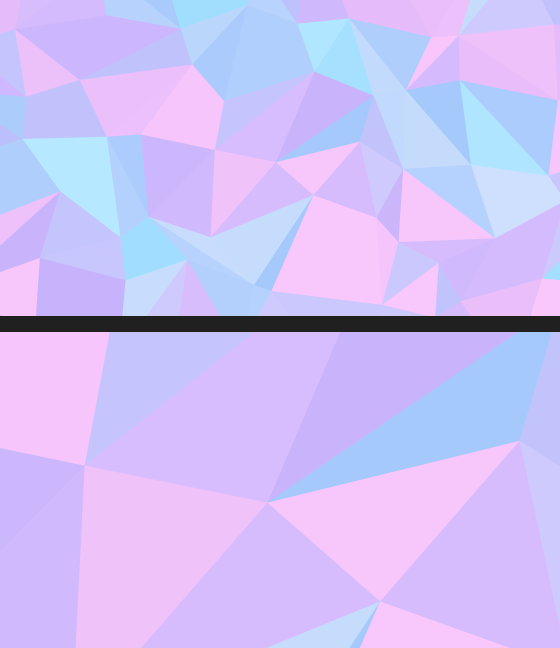
Top: the whole. Bottom: its middle third, enlarged.
Write a WebGL 2 fragment shader that draws this background.

```glsl
#version 300 es
precision highp float;

uniform vec2 u_resolution;
out vec4 fragColor;

const float ROWS = 5.0;          // mesh cells per canvas height
const float JITTER = 0.84;       // corner displacement, in cells
const float MERGE_CHANCE = 0.3;  // share of cells drawn as one facet
const float COLOR_SCATTER = 0.4; // randomness against the broad bands
const vec2 MESH_OFFSET = vec2(0.37, 0.43);

// Palette from cool to warm, with the area share of each colour
const vec3 PALETTE[6] = vec3[6](
  vec3(0.67, 0.89, 1.00),
  vec3(0.69, 0.81, 0.99),
  vec3(0.77, 0.86, 0.99),
  vec3(0.77, 0.77, 0.99),
  vec3(0.81, 0.72, 0.99),
  vec3(0.94, 0.76, 0.98));
const float SHARE[6] = float[6](0.14, 0.14, 0.10, 0.20, 0.12, 0.30);

// Integer hash: three values in 0..1
vec3 hash3(ivec3 key) {
  uvec3 h = uvec3(key) * 1664525u + 1013904223u;
  for (int i = 0; i < 2; i++) {
    h.x += h.y * h.z;
    h.y += h.z * h.x;
    h.z += h.x * h.y;
    h ^= h >> 16u;
  }
  return vec3(h & 0xffffu) / 65535.0;
}

float cross2(vec2 a, vec2 b) {
  return a.x * b.y - a.y * b.x;
}

float doubleArea(vec2 a, vec2 b, vec2 c) {
  return cross2(b - a, c - a);
}

// Signed distance to an edge, positive on its left
float edgeDistance(vec2 p, vec2 a, vec2 b) {
  return cross2(b - a, p - a) / length(b - a);
}

// Smooth coverage of a counter-clockwise triangle
float coverage(vec2 p, vec2 a, vec2 b, vec2 c, float pixel) {
  float inside = min(edgeDistance(p, a, b),
                     min(edgeDistance(p, b, c), edgeDistance(p, c, a)));
  return clamp(inside / pixel + 0.5, 0.0, 1.0);
}

vec2 meshVertex(ivec2 id) {
  return vec2(id) + (hash3(ivec3(id, 0)).xy - 0.5) * JITTER;
}

// Diagonal bands of warmth, 0 cool to 1 warm
float warmthAt(vec2 canvasPos) {
  float across = dot(canvasPos, vec2(0.49, 0.87));
  return abs(2.0 * fract((across - 0.83) / 0.72) - 1.0);
}

vec3 paletteColor(float t) {
  float limit = 0.0;
  for (int i = 0; i < 5; i++) {
    limit += SHARE[i];
    if (t < limit) return PALETTE[i];
  }
  return PALETTE[5];
}

vec3 facetColor(vec2 center, vec3 rnd) {
  float warmth = warmthAt((center - MESH_OFFSET) / ROWS);
  float t = smoothstep(0.0, 1.0, mix(warmth, rnd.x, COLOR_SCATTER));
  return paletteColor(t) + (rnd.y - 0.5) * vec3(0.09, 0.05, 0.01);
}

// Adds one facet; alpha holds the summed coverage
vec4 facet(vec2 p, vec2 a, vec2 b, vec2 c, vec2 center, vec3 rnd, float pixel) {
  return vec4(facetColor(center, rnd), 1.0) * coverage(p, a, b, c, pixel);
}

vec4 meshCell(vec2 p, ivec2 id, float pixel) {
  vec2 a = meshVertex(id);
  vec2 b = meshVertex(id + ivec2(1, 0));
  vec2 c = meshVertex(id + ivec2(1, 1));
  vec2 d = meshVertex(id + ivec2(0, 1));

  // Split along the diagonal that leaves the fuller triangles
  float splitAC = min(doubleArea(a, b, c), doubleArea(a, c, d));
  float splitBD = min(doubleArea(b, c, d), doubleArea(b, d, a));
  if (splitAC < splitBD) {
    vec2 first = a;
    a = b; b = c; c = d; d = first;
  }

  vec3 rnd1 = hash3(ivec3(id, 1));
  vec3 rnd2 = hash3(ivec3(id, 2));
  vec2 center1 = (a + b + c) / 3.0;
  vec2 center2 = (a + c + d) / 3.0;
  if (rnd1.z < MERGE_CHANCE) {
    rnd2 = rnd1;
    center1 = center2 = (a + b + c + d) / 4.0;
  }
  return facet(p, a, b, c, center1, rnd1, pixel)
       + facet(p, a, c, d, center2, rnd2, pixel);
}

void main() {
  float pixel = ROWS / u_resolution.y;
  vec2 p = gl_FragCoord.xy * pixel + MESH_OFFSET;
  ivec2 home = ivec2(floor(p));

  vec4 sum = vec4(0.0);
  for (int y = -1; y <= 1; y++)
    for (int x = -1; x <= 1; x++)
      sum += meshCell(p, home + ivec2(x, y), pixel);

  fragColor = vec4(sum.rgb / max(sum.a, 0.001), 1.0);
}
```
